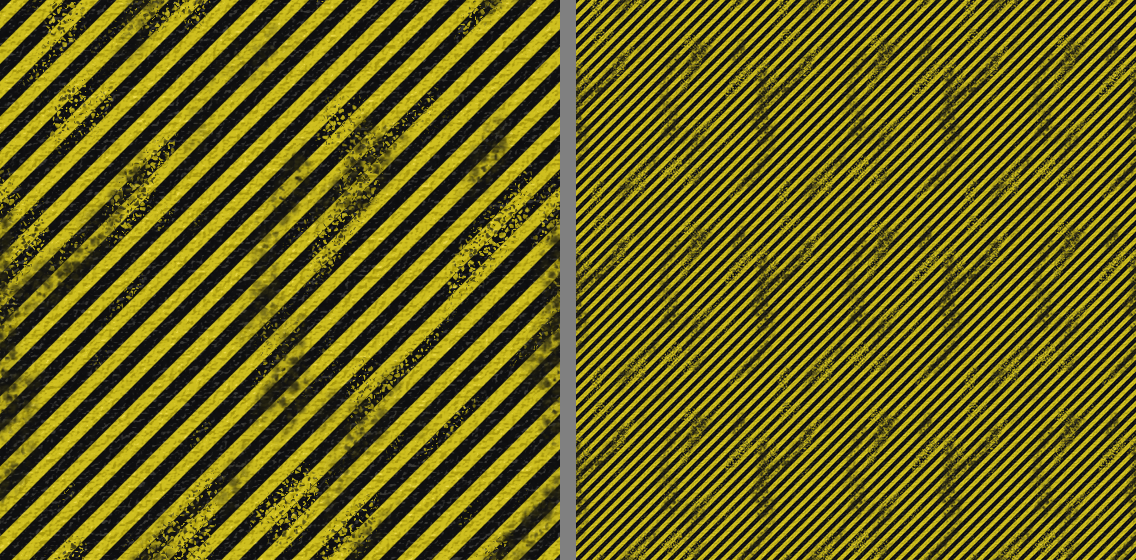
Left, the tile; right, the same tile 3 across and 3 down.
Give the GLSL for this pattern, as a Shadertoy shader.

```glsl
// Worn yellow and black diagonal hazard stripes on rough embossed metal, tiling
#define STRIPES vec2(16.0, 16.0)     // repeats across and down
#define STRIPE_SHIFT 0.08            // offset in repeats
#define YELLOW_LIT vec3(0.81, 0.75, 0.12)
#define YELLOW_DIM vec3(0.66, 0.60, 0.05)
#define BLACK_LIT vec3(0.20, 0.20, 0.19)
#define BLACK_DIM vec3(0.058, 0.06, 0.063)
#define GRIME vec3(0.17, 0.16, 0.07)
#define BUMPS vec2(116.0, 138.0)     // relief cells across and down
#define CHIPS 108.0                  // paint chip cells
#define SMUDGES 54.0                 // grime dot cells
#define WEAR 0.53                    // lower means more wear

// Integer hash of a lattice cell
float hash(vec2 cell, float seed) {
    uvec2 q = uvec2(ivec2(cell)) * uvec2(1597334673u, 3812015801u);
    uint n = (q.x ^ q.y ^ (uint(seed) * 2798796415u)) * 1597334673u;
    n = (n ^ (n >> 15)) * 2246822519u;
    n ^= n >> 13;
    return float(n >> 8) / 16777216.0;
}

// Value noise, wrapping after cells repeats
float noise(vec2 uv, vec2 cells, float seed) {
    vec2 p = uv * cells, i = floor(p), f = p - i;
    f = f * f * (3.0 - 2.0 * f);
    vec2 a = mod(i, cells), b = mod(i + 1.0, cells);
    return mix(mix(hash(a, seed), hash(vec2(b.x, a.y), seed), f.x),
               mix(hash(vec2(a.x, b.y), seed), hash(b, seed), f.x), f.y);
}

// Soft round dots of random size, one per wrapped cell
float softDots(vec2 uv, float cells, float seed) {
    vec2 p = uv * cells, i = floor(p);
    float dots = 0.0;
    for (int y = -1; y <= 1; y++)
    for (int x = -1; x <= 1; x++) {
        vec2 cell = i + vec2(x, y), id = mod(cell, cells);
        vec2 center = cell + 0.1 + 0.8 * vec2(hash(id, seed), hash(id, seed + 1.0));
        float radius = mix(0.3, 0.95, hash(id, seed + 2.0));
        dots = max(dots, 1.0 - smoothstep(0.1 * radius, radius, length(p - center)));
    }
    return dots;
}

// Worn zones, drawn out along the stripes; the integer shear keeps the wrap
float wearZone(vec2 uv, float seed) {
    vec2 sheared = vec2(uv.x, uv.y - uv.x);
    float zone = 0.55 * noise(sheared, vec2(8.0, 7.0), seed)
               + 0.45 * noise(sheared, vec2(17.0, 16.0), seed + 1.0);
    return smoothstep(WEAR, WEAR + 0.28, zone);
}

// Pebbled surface: scattered bumps over finer roughness
float height(vec2 uv) {
    float bumps = noise(uv, BUMPS, 21.0);
    return 0.75 * bumps * bumps
         + 0.45 * noise(uv, BUMPS * 2.0, 22.0);
}

void mainImage(out vec4 fragColor, in vec2 fragCoord) {
    vec2 uv = fragCoord / iResolution.xy;
    float pixel = 1.0 / iResolution.y;

    // Diagonal stripes, half yellow and half black
    float phase = fract(dot(uv, STRIPES * vec2(1.0, -1.0)) - STRIPE_SHIFT);
    float edge = length(STRIPES) * pixel * 0.7;
    float paint = 1.0 - smoothstep(-edge, edge, abs(phase - 0.5) - 0.25);

    // Small ragged chips show the other colour, more of them on black
    vec2 ragged = vec2(noise(uv, vec2(170.0), 45.0), noise(uv, vec2(170.0), 46.0)) - 0.5;
    float flecks = softDots(uv + 0.007 * ragged, CHIPS, 41.0);
    float level = mix(1.3, 0.5, sqrt(wearZone(uv, 31.0))) + 0.14 * paint;
    float chips = smoothstep(level - 0.25, level + 0.35, flecks);
    paint = mix(paint, 1.0 - paint, chips * mix(0.9, 0.7, paint));

    // Relief lit from the upper left
    vec2 toLight = vec2(-0.0014, 0.0022);
    float relief = height(uv) - height(uv + toLight);
    float grain = noise(uv, vec2(256.0), 51.0) - 0.5;
    float light = relief + 0.2 * grain;
    vec3 yellow = mix(YELLOW_DIM, YELLOW_LIT, smoothstep(-0.28, 0.08, light));
    yellow += vec3(0.12, 0.11, 0.17) * smoothstep(0.2, 0.5, light);
    vec3 black = mix(BLACK_DIM, BLACK_LIT, smoothstep(0.02, 0.34, light));
    black *= 1.0 + 0.3 * grain;
    vec3 color = mix(black, yellow, paint);

    // Soft grime dots over a faint stain
    float dirty = wearZone(uv, 61.0);
    float smudge = dirty * (0.12 + 0.8 * softDots(uv + 0.008 * ragged, SMUDGES, 71.0));
    color = mix(color, GRIME * (1.0 + 0.9 * light), smudge);

    fragColor = vec4(clamp(color, 0.0, 1.0), 1.0);
}
```
